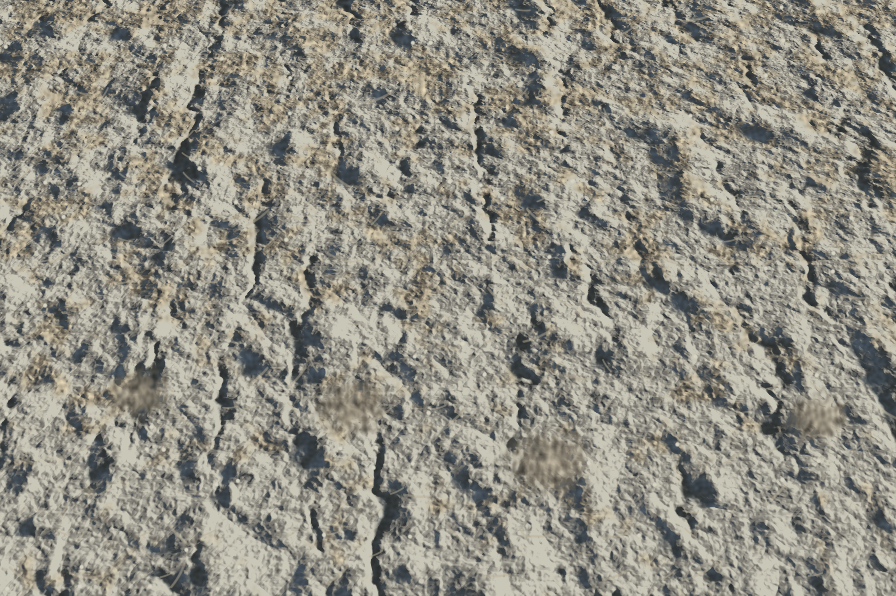
This texture is drawn by a WebGL 1 fragment shader. Its source:

```glsl
precision highp float;
// Dry, furrowed clay ground in low sun, with clods, cracks, straw and dry tufts.

uniform vec2 u_resolution;

const vec3 CLAY_PALE = vec3(0.79, 0.78, 0.72);
const vec3 CLAY_DULL = vec3(0.44, 0.43, 0.405);
const vec3 SHADE_BLUE = vec3(0.26, 0.305, 0.35);
const vec3 SHADE_DEEP = vec3(0.19, 0.205, 0.205);
const vec3 STRAW = vec3(0.72, 0.68, 0.59);
const vec3 TUFT = vec3(0.54, 0.505, 0.44);
const vec3 LITTER_TINT = vec3(0.93, 0.885, 0.82);

const vec2 SUN_DIR = vec2(0.91, 0.41);   // across the ground, toward the sun
const float SUN_LOW = 0.50;              // horizon slope where shade begins
const float SUN_HIGH = 1.15;             // horizon slope of full shade
const float TILT = 0.42;                 // narrowing toward the far edge
const float DEPTH_SCALE = 2.4;
const float ROUGHNESS = 0.56;
const float FURROWS = 5.5;               // furrows per unit of ground
const float CRACK_DEPTH = 0.022;
const float STRAW_CELLS = 15.0;
const float PEBBLE_CELLS = 34.0;

float hash(vec2 p) {
  vec3 q = fract(p.xyx * vec3(0.1031, 0.1030, 0.0973));
  q += dot(q, q.yzx + 33.33);
  return fract((q.x + q.y) * q.z);
}

vec2 gradient(vec2 cell) {
  float a = 6.2832 * hash(cell);
  return vec2(cos(a), sin(a));
}

float noise(vec2 p) {
  vec2 i = floor(p), f = p - i;
  vec2 u = f * f * f * (f * (f * 6.0 - 15.0) + 10.0);
  vec2 e = vec2(1.0, 0.0);
  float low = mix(dot(gradient(i), f), dot(gradient(i + e), f - e), u.x);
  float high = mix(dot(gradient(i + e.yx), f - e.yx), dot(gradient(i + 1.0), f - 1.0), u.x);
  return mix(low, high, u.y);
}

// Broken, wandering furrow lines: 1 in the middle of a crack.
float crack(vec2 p) {
  float ragged = noise(p * 31.0);
  float wander = 0.7 * noise(p * vec2(3.0, 2.2)) + 0.25 * noise(p * 13.0) + 0.16 * ragged;
  float d = abs(fract(p.x * FURROWS + wander) - 0.5);
  float open = smoothstep(-0.2, 0.35, noise(p * vec2(5.0, 3.0) + 41.0) + 0.5 * ragged);
  return open * (1.0 - smoothstep(0.0, 0.17, d));
}

// Clods over several scales; detail finer than the footprint fades out.
float groundHeight(vec2 p, float footprint) {
  float h = -CRACK_DEPTH * crack(p);
  float freq = 6.0;
  for (int i = 0; i < 5; i++) {
    float n = noise(p * freq + float(i) * 17.3);
    float keep = 1.0 - smoothstep(0.5, 1.5, freq * footprint);
    h += keep * ROUGHNESS / freq * (0.55 * n + 0.65 * abs(n));
    freq *= 2.1;
  }
  return h;
}

// Thin stalk of random direction in some of the cells.
float stalk(vec2 p, float chance, float blur) {
  vec2 cell = floor(p), f = fract(p) - 0.5;
  float a = (hash(cell + 7.0) - 0.5) * 2.2;
  vec2 along = vec2(cos(a), sin(a));
  float t = dot(f, along);
  float bend = 0.25 * t * t;
  float d = length(vec2(max(abs(t) - 0.33, 0.0), dot(f, vec2(-along.y, along.x)) - bend));
  return step(hash(cell), chance) * (1.0 - smoothstep(0.01, 0.025 + blur, d));
}

void main() {
  vec2 uv = gl_FragCoord.xy / u_resolution;
  float aspect = u_resolution.x / u_resolution.y;
  vec2 screen = vec2(uv.x * aspect, uv.y);
  float px = 1.0 / u_resolution.y;

  // Perspective onto the ground plane.
  float w = 1.0 - TILT * uv.y;
  vec2 ground = vec2((screen.x - 0.5 * aspect) / w, DEPTH_SCALE / w) + 20.0;
  float footprint = px * DEPTH_SCALE * TILT / (w * w);

  // Slope toward the sun and the highest horizon seen along it.
  float h = groundHeight(ground, footprint);
  float horizon = -2.0, slope = 0.0;
  for (int i = 1; i <= 8; i++) {
    float t = 0.003 * pow(1.5, float(i - 1));
    float rise = (groundHeight(ground + SUN_DIR * t, footprint) - h) / t;
    if (i == 1) slope = rise;
    horizon = max(horizon, rise);
  }
  float shade = smoothstep(SUN_LOW, SUN_HIGH, horizon);

  // Clay, grit and dry litter, denser far away.
  float grit = noise(screen * 130.0) + 0.5 * noise(screen * 62.0 + 8.0);
  float patches = noise(ground * 8.0 + 90.0) + 0.8 * noise(ground * 27.0);
  float litter = smoothstep(0.0, 0.55, patches + 0.5 * (uv.y - 0.5));
  vec3 lit = mix(CLAY_DULL, CLAY_PALE, smoothstep(-0.9, 0.95, -slope + 0.7 * grit));
  lit *= mix(vec3(1.0), LITTER_TINT * (1.0 + 0.3 * grit), litter);
  float deep = clamp(0.4 + 0.7 * crack(ground) + 0.9 * noise(ground * 30.0), 0.0, 1.0);
  vec3 shadow = mix(SHADE_BLUE, SHADE_DEEP, deep) * (1.0 + 0.25 * grit);
  vec3 color = mix(lit, shadow, shade);

  // Pale pebbles and stalks.
  vec2 pebble = screen * PEBBLE_CELLS;
  vec2 offset = fract(pebble) - 0.3 - 0.4 * hash(floor(pebble) + 3.0);
  float stone = step(hash(floor(pebble)), 0.04) * (1.0 - smoothstep(0.06, 0.17, length(offset)));
  color = mix(color, CLAY_PALE * 1.06, stone);
  float straw = stalk(screen * STRAW_CELLS, 0.12, STRAW_CELLS * px);
  straw = max(straw, stalk(screen * STRAW_CELLS * 1.9 + 5.5, 0.1 + 0.2 * uv.y, STRAW_CELLS * 1.9 * px));
  color = mix(color, STRAW, 0.5 * straw);

  // Dry tufts in the near ground, ragged and partly see-through.
  for (int i = 0; i < 4; i++) {
    float id = float(i);
    vec2 at = vec2((id + 0.2 + 0.6 * hash(vec2(id, 2.0))) / 4.0 * aspect, 0.04 + 0.34 * hash(vec2(id, 9.0)));
    vec2 d = (screen - at) / (vec2(0.075, 0.058) * (0.7 + 0.4 * hash(vec2(id, 5.0))));
    float twigs = noise(screen * vec2(110.0, 70.0)) + 0.7 * noise(screen * 45.0 + id);
    float cover = 1.0 - smoothstep(0.35, 1.15, length(d) + 0.5 * twigs);
    color = mix(color, TUFT * (1.0 + 0.6 * twigs + 0.12 * d.x), 0.8 * cover);
  }
  gl_FragColor = vec4(color, 1.0);
}
```
